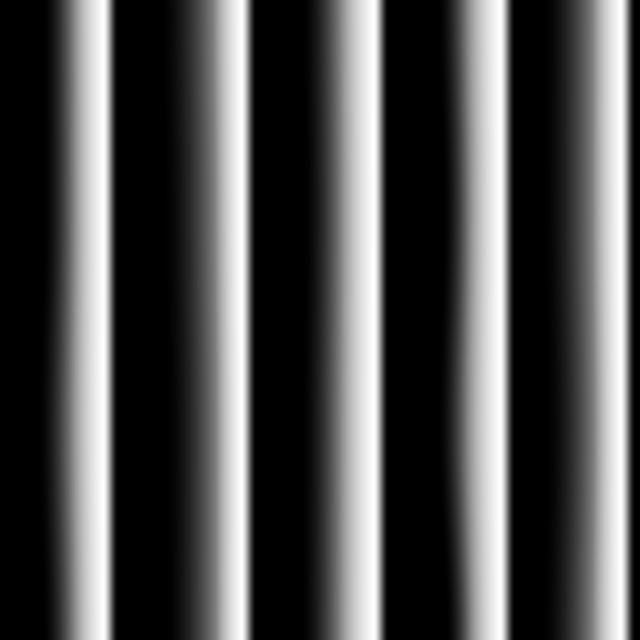
Reproduce this pattern procedurally as a three.js fragment shader.

```glsl
varying vec2 vUv;

// Sine-free hash
float hash(vec2 p) {
  vec3 q = fract(p.xyx * vec3(0.1031, 0.1030, 0.0973));
  q += dot(q, q.yzx + 33.33);
  return fract((q.x + q.y) * q.z);
}

// Smooth drift along the height, different for each fold
float drift(float y, float fold) {
  float cell = floor(y);
  float blend = smoothstep(0.0, 1.0, fract(y));
  return mix(hash(vec2(cell, fold)), hash(vec2(cell + 1.0, fold)), blend) - 0.5;
}

// Ridge at zero: slow rise on the left, sharp fall on the right
float foldLight(float x, float shoulder, float toe) {
  if (x > 0.0) return 1.0 - smoothstep(0.0, 0.0235, x);
  float u = -x / shoulder;
  if (u < 1.0) return 1.0 - 0.32 * u - 0.18 * u * u * u;
  float v = clamp((-x - shoulder) / toe, 0.0, 1.0);
  return 0.5 * pow(1.0 - v, 1.7);
}

void main() {
  float light = 0.0;

  // Five folds, slightly closer together towards the right
  for (int i = 0; i < 5; i++) {
    float fold = float(i);
    float ridge = 0.161 + 0.2205 * fold - 0.0046 * fold * fold;
    float sway = drift(vUv.y * 3.0, fold + 7.0);

    // Uneven width of the bright shoulder and its dark toe
    float shoulder = 0.047 + 0.0055 * cos(2.0 * (fold - 2.4)) + 0.006 * sway;
    float toe = 0.060 + 0.021 * cos(1.9 * (fold - 1.1)) + 0.008 * sway;
    light = max(light, foldLight(vUv.x - ridge, shoulder, toe));
  }

  gl_FragColor = vec4(vec3(light), 1.0);
}
```
